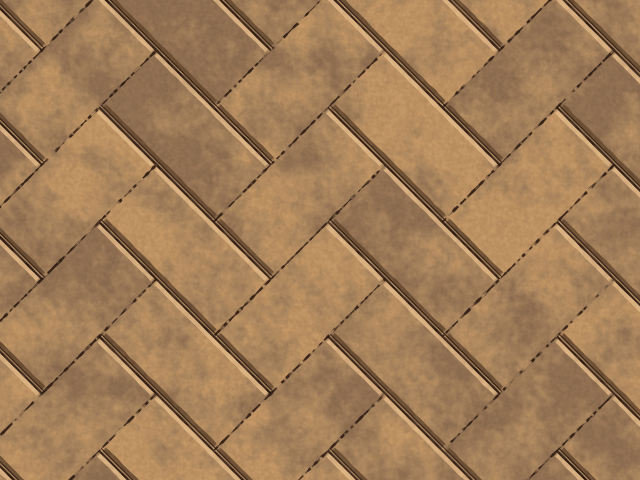
Reproduce this texture procedurally as a Shadertoy shader.

```glsl
#define PERIOD 0.2384             // vertical repeat, in canvas heights
#define ORIGIN vec2(0.2066, 0.776)
#define SEAM 0.013                // half width of the dark seams
#define SHADE_WIDTH 0.090         // shaded bevel, lower left edge
#define LIGHT_WIDTH 0.066         // lit bevel, upper right edge
#define BRICK_SPREAD 0.85         // tone change from brick to brick
#define STAIN 1.9                 // tone change inside a brick
#define GRAIN 0.13

const vec3 UMBER = vec3(0.56, 0.43, 0.315);
const vec3 CLAY  = vec3(0.65, 0.51, 0.36);
const vec3 SAND  = vec3(0.74, 0.57, 0.385);
const vec3 LIT   = vec3(0.87, 0.71, 0.52);
const vec3 SHADE = vec3(0.40, 0.29, 0.19);
const vec3 GAP   = vec3(0.17, 0.10, 0.07);

float hash(vec2 p) {
    return fract(sin(dot(p, vec2(127.1, 311.7))) * 43758.5453);
}

float noise(vec2 p) {
    vec2 i = floor(p), f = fract(p);
    f = f * f * (3.0 - 2.0 * f);
    return mix(mix(hash(i), hash(i + vec2(1, 0)), f.x),
               mix(hash(i + vec2(0, 1)), hash(i + vec2(1, 1)), f.x), f.y);
}

float fbm(vec2 p) {
    float sum = 0.0, amp = 0.5;
    for (int i = 0; i < 5; i++) {
        sum += amp * noise(p);
        p = mat2(1.6, 1.2, -1.2, 1.6) * p + 7.3;
        amp *= 0.5;
    }
    return sum / 0.97;
}

// Soft stripe covering lo..hi
float band(float x, float lo, float hi, float soft) {
    return smoothstep(lo - soft, lo + soft, x) * (1.0 - smoothstep(hi - soft, hi + soft, x));
}

void mainImage(out vec4 fragColor, in vec2 fragCoord) {
    // Diagonal grid: x runs down right, y runs up right
    vec2 p = fragCoord / iResolution.y - ORIGIN;
    vec2 g = vec2(p.x - p.y, p.x + p.y) / PERIOD;
    float soft = 0.9 / (PERIOD * iResolution.y);

    // Herringbone: four cells along each diagonal make two bricks
    vec2 cell = floor(g);
    float k = mod(cell.x + cell.y, 4.0);
    bool falling = k < 1.5;
    vec2 size = falling ? vec2(2, 1) : vec2(1, 2);
    vec2 id = cell - mod(k, 2.0) * (size - 1.0);
    vec2 local = g - id;

    // Brick face: own tone, a drift along its length, ragged stains
    float along = falling ? local.x : local.y;
    vec2 stainPos = local + id * 17.3;
    float tone = 0.52 + BRICK_SPREAD * (hash(id) - 0.5)
               + 0.55 * (along - 1.0) * (hash(id + 5.7) - 0.5)
               + STAIN * (fbm(stainPos * 2.3) - 0.5)
               + 0.45 * (noise(stainPos * 13.0) - 0.5);
    vec3 color = mix(UMBER, CLAY, clamp(tone * 2.0, 0.0, 1.0));
    color = mix(color, SAND, clamp(tone * 2.0 - 1.0, 0.0, 1.0));
    float grain = 0.6 * noise(g * 27.0) + 0.4 * noise(g * 51.0 + 9.0);
    color *= 1.0 + GRAIN * (grain - 0.5);

    // Distances to the edges, slightly worn
    float wear = noise(g * 19.0);
    float wobble = 0.012 * (noise(g * 9.0) - 0.5);
    float side = min(local.x, size.x - local.x);
    float low = local.y, high = size.y - local.y;

    // Bevels on the falling edges, stopping short of the corners
    float corner = smoothstep(0.012, 0.05, side);
    float lit = band(high, SEAM, LIGHT_WIDTH + wobble, soft);
    float shaded = band(low, SEAM, SHADE_WIDTH + wobble, soft);
    color = mix(color, LIT, lit * corner * (0.72 + 0.28 * wear));
    color = mix(color, SHADE, shaded * corner * (0.8 + 0.2 * wear));

    // Double dark seam with a thin bright lip
    float lip = band(low, 0.014, 0.030, soft * 0.7);
    float crease = band(low, 0.032, 0.046, soft * 0.7);
    color = mix(color, LIT, lip * (0.15 + 0.5 * wear));
    color = mix(color, GAP, crease * 0.75);
    float seam = 1.0 - smoothstep(SEAM - soft, SEAM + soft, min(low, high) + wobble * 0.5);
    color = mix(color, GAP, seam * (0.75 + 0.25 * wear));

    // Thin crumbly joint on the rising edges
    float crumb = SEAM * (0.45 + 1.1 * wear);
    float joint = 1.0 - smoothstep(crumb - soft, crumb + soft, side + wobble * 0.4);
    color = mix(color, GAP, joint * smoothstep(0.1, 0.65, noise(g * 24.0 + 3.0)) * 0.9);

    fragColor = vec4(color, 1.0);
}
```
